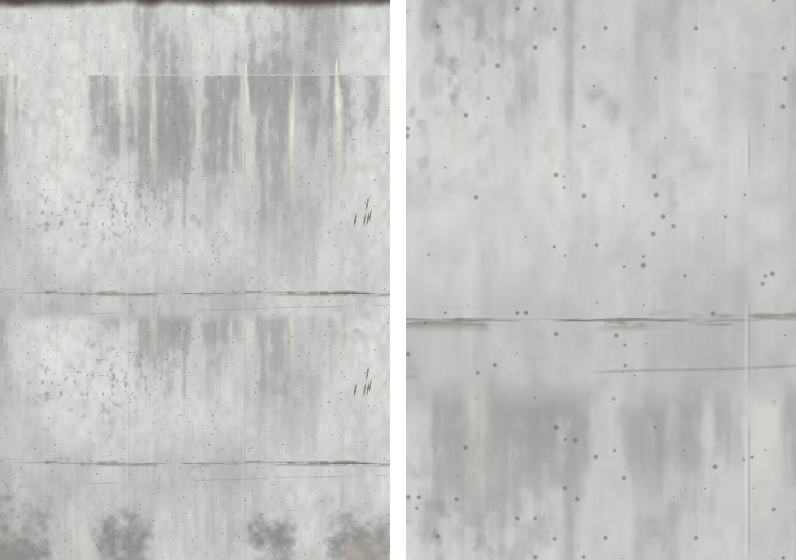
Left: the whole. Right: its middle third, enlarged.
Reproduce this texture procedurally as a WebGL 1 fragment shader.

```glsl
precision highp float;
// Weathered concrete wall: cast panels with thin joints, grey run-off stains,
// pale drips, pits and slits, all broken up by layered value noise. The middle
// panel repeats once below itself, with grime at the top and foot.
uniform vec2 u_resolution;

const float ASPECT = 0.695;
const float PERIOD = 0.3034;      // height of the repeated panel
const float REPEAT_SEAM = 0.434;  // the repeat starts below this height
const float TOP_JOINT = 0.866;
const float MID_JOINT = 0.4766;
const float LINE = 0.0009;        // half width of a joint
const vec3 PALE = vec3(0.855, 0.862, 0.848);
const vec3 MID = vec3(0.68, 0.68, 0.675);
const vec3 STAIN = vec3(0.565, 0.563, 0.557);
const vec3 DARK = vec3(0.36, 0.35, 0.33);
const vec3 CREAM = vec3(0.86, 0.863, 0.825);
const vec3 EARTH = vec3(0.66, 0.62, 0.585);
const vec3 SOOT = vec3(0.24, 0.20, 0.18);
const vec3 OLIVE = vec3(0.35, 0.34, 0.27);
// Stain columns: centre, half width, run length, strength above the joint
const vec4 STAIN_X1 = vec4(0.01, 0.26, 0.41, 0.565);
const vec4 STAIN_W1 = vec4(0.03, 0.045, 0.075, 0.05);
const vec4 STAIN_L1 = vec4(0.24, 0.20, 0.30, 0.25);
const vec4 ABOVE_1 = vec4(0.0, 0.2, 0.8, 0.35);
const vec4 STAIN_X2 = vec4(0.695, 0.80, 0.88, 0.96);
const vec4 STAIN_W2 = vec4(0.055, 0.03, 0.035, 0.025);
const vec4 STAIN_L2 = vec4(0.28, 0.17, 0.19, 0.16);
const vec4 ABOVE_2 = vec4(0.8, 0.6, 0.3, 0.1);
const vec4 DRIP_X1 = vec4(0.025, 0.197, 0.317, 0.39);
const vec4 DRIP_X2 = vec4(0.51, 0.633, 0.75, 0.87);
const vec4 FOOT_X = vec4(0.06, 0.31, 0.70, 0.92);
const vec4 FOOT_W = vec4(0.08, 0.07, 0.06, 0.09);

float hash(vec2 p) {
  vec3 q = fract(p.xyx * 0.1031);
  q += dot(q, q.yzx + 33.33);
  return fract((q.x + q.y) * q.z);
}
float noise(vec2 p) {
  vec2 i = floor(p), f = fract(p);
  f = f * f * (3.0 - 2.0 * f);
  return mix(mix(hash(i), hash(i + vec2(1, 0)), f.x),
             mix(hash(i + vec2(0, 1)), hash(i + vec2(1, 1)), f.x), f.y);
}
float fbm(vec2 p) {
  float sum = 0.0, amp = 0.533;
  for (int i = 0; i < 4; i++) {
    sum += amp * noise(p);
    p = p * 2.03 + 17.3;
    amp *= 0.5;
  }
  return sum;
}
float below(float lo, float hi, float x) { return 1.0 - smoothstep(lo, hi, x); }
float line(float d, float w) {
  float px = 0.7 / u_resolution.y;
  return below(w - px, w + px, abs(d));
}
vec4 columns(float x, vec4 centre, vec4 w) {
  return 1.0 - smoothstep(w - 0.025, w + 0.025, abs(x - centre));
}
float stains(float x, float drop, vec4 centre, vec4 w, vec4 len, vec4 above) {
  vec4 run = 1.0 - smoothstep(len * 0.3, len * 1.4, vec4(drop));
  return dot(columns(x, centre, w) * run, drop < 0.0 ? above : vec4(1));
}
// Pointed at the top, widening, then fading downwards
float drips(vec2 uv, vec4 centre) {
  vec4 run = 0.87 + 0.1 * fract(sin(centre * 91.7) * 437.5) - uv.y;
  vec4 w = 0.004 + 0.013 * smoothstep(0.0, 0.09, run);
  vec4 fade = smoothstep(0.0, 0.02, run) * (1.0 - smoothstep(0.08, 0.3, run));
  return dot((1.0 - smoothstep(w * 0.1, w, abs(uv.x - centre))) * fade, vec4(1));
}

vec3 concrete(vec2 uv) {
  vec2 p = uv * vec2(ASPECT, 1.0);
  float clouds = fbm(p * vec2(9.0, 5.0));
  float fibre = fbm(p * vec2(100.0, 8.0) + 3.0);
  float grit = fbm(p * vec2(95.0, 60.0) + 9.0);
  float wobble = fbm(p * vec2(40.0, 8.0) + 21.0) - 0.5;
  float tone = clouds * 0.55 + fibre * 0.3 + grit * 0.15;
  vec3 col = mix(PALE, MID, smoothstep(0.34, 0.82, tone));

  // Run-off stains hanging from the top joint, and pale drips over them
  float x = uv.x + 0.07 * wobble, drop = TOP_JOINT - uv.y;
  float stain = stains(x, drop, STAIN_X1, STAIN_W1, STAIN_L1, ABOVE_1)
              + stains(x, drop, STAIN_X2, STAIN_W2, STAIN_L2, ABOVE_2);
  float ragged = min(stain, 1.0) + (grit - 0.5) * 1.3 + (fibre - 0.5) + (clouds - 0.5) * 0.8;
  col = mix(col, STAIN, 0.68 * smoothstep(0.25, 1.25, ragged));
  vec2 bent = uv + vec2(0.03 * wobble, 0);
  float drip = min(drips(bent, DRIP_X1) + drips(bent, DRIP_X2), 1.0);
  col = mix(col, CREAM, drip * smoothstep(0.15, 0.75, fibre));

  // Speckled bruise on the left of the panel
  float bruise = below(0.3, 1.0, length((uv - vec2(0.24, 0.625)) / vec2(0.26, 0.1)));
  float speck = fbm(p * vec2(120.0, 100.0) + 70.0);
  col = mix(col, vec3(0.50, 0.51, 0.53), 0.6 * bruise * smoothstep(0.5, 0.68, speck * 0.6 + clouds * 0.4));

  // Joints: a pale one on top, a broken dark one in the middle
  float wear = fbm(p * vec2(16.0, 190.0));
  float mid = uv.y - MID_JOINT + 0.002 * (noise(p.xx * 12.0) - 0.5);
  float heavy = smoothstep(0.3, 0.4, uv.x) * below(0.5, 0.63, uv.x) + smoothstep(0.8, 0.9, uv.x);
  col = mix(col, PALE, 0.7 * line(drop, LINE) * smoothstep(0.2, 0.5, wear));
  col = mix(col, DARK, (0.3 + 0.4 * heavy) * line(mid, LINE) * smoothstep(0.3, 0.55, wear));
  col = mix(col, DARK, 0.55 * below(0.0, 0.009, abs(mid)) * smoothstep(0.5, 0.7, wear * 0.6 + grit * 0.4 + 0.06 * heavy));
  col = mix(col, STAIN, 0.4 * line(mid + 0.041 - 0.02 * uv.x, LINE) * smoothstep(0.45, 0.6, wear));

  // Pits of uneven size
  vec2 cell = floor(p * 170.0);
  vec2 at = fract(p * 170.0) - 0.3 - 0.4 * vec2(hash(cell + 5.0), hash(cell + 8.0));
  float size = 0.3 * hash(cell + 13.0);
  col = mix(col, DARK, 0.5 * below(size * 0.3, size + 0.1, length(at)) * step(0.95, hash(cell)));

  // Slanted slits on the right
  for (int i = 0; i < 5; i++) {
    float k = float(i);
    vec2 d = uv - vec2(0.82 + 0.13 * hash(vec2(k, 2)), 0.55 + 0.1 * hash(vec2(k, 7)));
    d.x = (d.x - 0.25 * d.y) * ASPECT;
    col = mix(col, OLIVE, 0.65 * below(0.3, 1.0, length(d / vec2(0.0022, 0.015))));
  }
  return col + 0.17 * (grit - 0.5) + 0.10 * (fibre - 0.5);
}

void main() {
  vec2 uv = gl_FragCoord.xy / u_resolution, p = uv * vec2(ASPECT, 1.0);
  float copy = below(REPEAT_SEAM - 0.015, REPEAT_SEAM + 0.01, uv.y);
  vec3 col = mix(concrete(uv), concrete(uv + vec2(0, PERIOD)), copy);

  // Vertical joints; the right one shows only near the foot
  float worn = smoothstep(0.2, 0.8, noise(vec2(3.0, uv.y * 40.0)));
  vec3 seams = vec3(0.326, 0.624, 0.805);
  for (int i = 0; i < 3; i++) {
    float d = (uv.x - seams[i]) * ASPECT;
    float show = i == 2 ? below(0.16, 0.19, uv.y) : 1.0;
    col = mix(col, PALE, 0.5 * worn * show * line(d, LINE));
    col = mix(col, STAIN, 0.4 * worn * show * line(d - 2.0 * LINE, 0.5 * LINE));
  }
  // Damp and earth along the foot, soot under the top edge
  float patchy = fbm(p * vec2(26.0, 20.0) + 40.0), grain = fbm(p * 90.0 + 5.0);
  float foot = dot(columns(uv.x, FOOT_X, FOOT_W), vec4(1)) * below(0.02, 0.14, uv.y);
  col = mix(col, STAIN * 0.85, 0.75 * smoothstep(0.6, 1.1, foot * 0.4 + patchy * 0.6 + grain * 0.4));
  float earth = below(0.0, 0.11, uv.y) * smoothstep(0.2, 0.45, abs(uv.x - 0.5));
  col = mix(col, EARTH, 0.6 * earth * smoothstep(0.35, 0.65, fbm(p * 14.0 + 60.0)));
  float edge = uv.y + 0.016 * (patchy - 0.5) + 0.008 * abs(uv.x - 0.5);
  col = mix(col, SOOT, 0.85 * smoothstep(0.984, 1.006, edge));
  gl_FragColor = vec4(clamp(col, 0.0, 1.0), 1.0);
}
```
